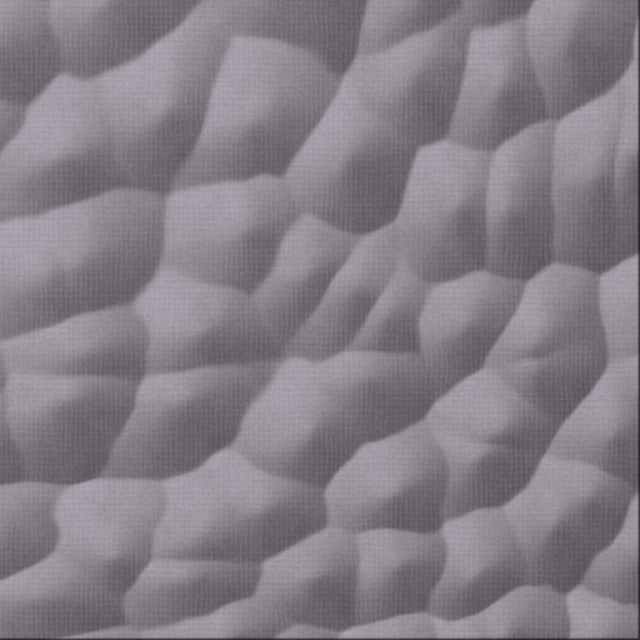
Reproduce this texture procedurally as a Shadertoy shader.

```glsl
#define CELLS 7.6
#define DENSITY_SHIFT 0.3
#define ELONGATION 0.2
#define CREASE_SHARPNESS 42.0
#define PEAK_ROUNDNESS 0.09
#define RELIEF 0.118
#define BASE_GREY 0.522
#define THREADS vec2(128.0, 112.0)
#define WEAVE 0.013
#define GRAIN 0.034
#define TINT vec3(1.0, 0.952, 1.012)
#define LIGHT_DIR vec2(-0.62, 0.78)

const float TAU = 6.28318;

vec2 hash2(vec2 p) {
    vec3 q = fract(p.xyx * vec3(0.1031, 0.1030, 0.0973));
    q += dot(q, q.yzx + 33.33);
    return fract((q.xx + q.yz) * q.zy);
}

float noise(vec2 p) {
    vec2 i = floor(p), f = fract(p);
    f = f * f * (3.0 - 2.0 * f);
    float bottom = mix(hash2(i).x, hash2(i + vec2(1, 0)).x, f.x);
    float top = mix(hash2(i + vec2(0, 1)).x, hash2(i + vec2(1, 1)).x, f.x);
    return mix(bottom, top, f.y);
}

vec2 noise2(vec2 p) {
    return vec2(noise(p), noise(p + 57.3)) - 0.5;
}

// Larger cells at the upper left, stretched along the rising diagonal
vec2 cellSpace(vec2 uv) {
    vec2 p = uv + DENSITY_SHIFT * vec2(-1, 1) * uv * (1.0 - uv);
    p -= ELONGATION * 0.5 * (p.x + p.y);
    return p * CELLS + 20.0;
}

// Downhill direction of a field of cones, blended softly in the valleys
vec2 coneSlope(vec2 p) {
    vec2 home = floor(p), slope = vec2(0);
    float total = 0.0;
    for (int y = -2; y <= 2; y++) {
        for (int x = -2; x <= 2; x++) {
            vec2 id = home + vec2(x, y);
            vec2 away = p - id - 0.04 - 0.92 * hash2(id);
            float dist = length(away);
            float weight = exp(-CREASE_SHARPNESS * dist);
            vec2 dir = away / sqrt(dist * dist + PEAK_ROUNDNESS * PEAK_ROUNDNESS);
            slope += weight * dir * (0.85 + 0.35 * dist);
            total += weight;
        }
    }
    return slope / max(total, 1e-30);
}

// Irregular threads: columns show on shaded slopes, rows on lit ones
float weave(vec2 uv, float lit) {
    vec2 wobble = noise2(uv * 45.0) * 2.4;
    vec2 thread = sin(TAU * THREADS * uv + wobble);
    vec2 patchy = 0.35 + 1.1 * vec2(noise(uv * vec2(90, 30)), noise(uv * vec2(30, 90) + 9.0));
    vec2 share = mix(vec2(1.3, 0.7), vec2(0.6, 0.8), smoothstep(-0.6, 0.6, lit));
    return dot(thread * patchy, share);
}

void mainImage(out vec4 fragColor, in vec2 fragCoord) {
    vec2 uv = fragCoord / iResolution.xy;

    // Faceted relief with gently bent ridges
    vec2 p = cellSpace(uv);
    p += 0.22 * noise2(p * 1.7) + 0.05 * noise2(p * 5.0);
    vec2 slope = coneSlope(p) + 0.22 * noise2(uv * 38.0);
    float lit = dot(slope, LIGHT_DIR);
    float grey = BASE_GREY + RELIEF * lit;
    grey += 0.025 * (uv.y - uv.x);

    // Cloth surface and fine grain
    grey += WEAVE * weave(uv, lit);
    grey += GRAIN * (noise(uv * 420.0) - 0.5);
    grey += 0.6 * GRAIN * (noise(uv * 190.0 + 31.0) - 0.5);

    // Thin dark rim at the right and lower edges
    float rim = smoothstep(0.0, 0.005, min(1.0 - uv.x, uv.y));
    grey *= mix(0.35, 1.0, rim);

    fragColor = vec4(clamp(grey * TINT, 0.0, 1.0), 1.0);
}
```
